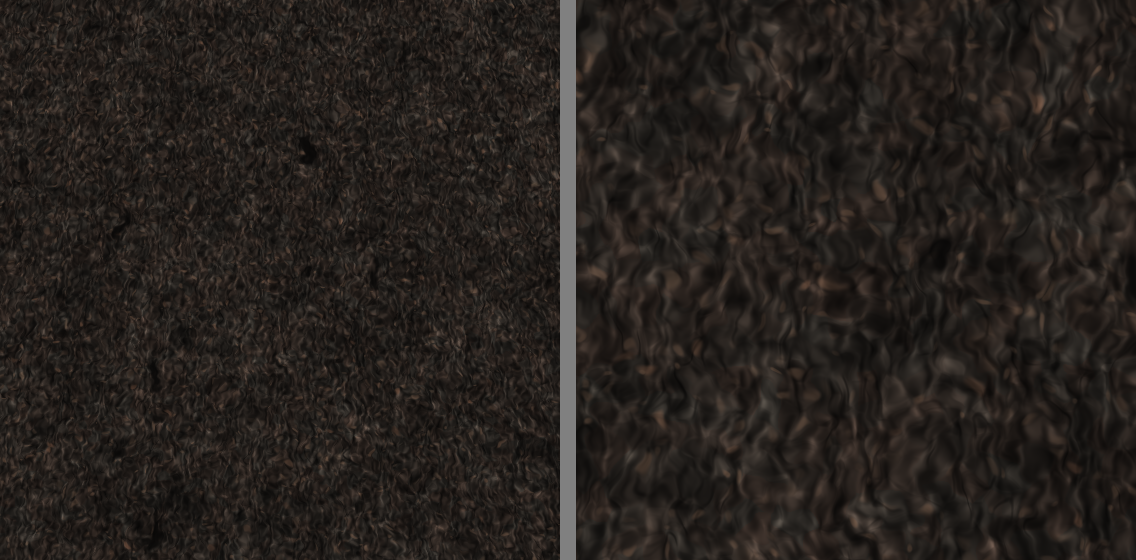
Left, the full canvas; right, a detail of the centre.
Write a Shadertoy shader that draws this texture.

```glsl
// Dark, crumbly soil: cellular crumbs crossed by fine upright wrinkles,
// scattered with soft tan flecks and broken by a few black pits and cracks.
// Tones are summed as exponents, so shadows stay deep and highlights sparse.

#define SOIL_COLOR   vec3(0.134, 0.118, 0.106)
#define FLECK_COLOR  vec3(0.350, 0.270, 0.215)
#define STONE_COLOR  vec3(0.215, 0.180, 0.158)
#define PIT_COLOR    vec3(0.030, 0.027, 0.025)
#define CRUMB_SCALE  62.0
#define WRINKLE_SCALE vec2(150.0, 72.0)
#define WRINKLE_DEPTH 0.95
#define CRUMB_CONTRAST 0.50
#define PIT_STRENGTH 0.85

const float TAU = 6.2831853;

vec2 hash2(vec2 p) {
    vec3 q = fract(p.xyx * vec3(0.1031, 0.1030, 0.0973));
    q += dot(q, q.yzx + 33.33);
    return fract((q.xx + q.yz) * q.zy);
}

float cornerSlope(vec2 cell, vec2 offset) {
    float angle = TAU * hash2(cell).x;
    return dot(vec2(cos(angle), sin(angle)), offset);
}

// Gradient noise, roughly -0.7 to 0.7.
float noise(vec2 p) {
    vec2 i = floor(p), f = fract(p);
    vec2 u = f * f * f * (f * (f * 6.0 - 15.0) + 10.0);
    vec2 e = vec2(1.0, 0.0);
    float low = mix(cornerSlope(i, f), cornerSlope(i + e, f - e), u.x);
    float high = mix(cornerSlope(i + e.yx, f - e.yx), cornerSlope(i + 1.0, f - 1.0), u.x);
    return mix(low, high, u.y);
}

// Cellular crumbs: x = border distance, yz = random values of the crumb.
vec3 crumbs(vec2 p) {
    vec2 cell = floor(p), id = cell;
    float nearest = 9.0, second = 9.0;
    for (int y = -1; y <= 1; y++)
    for (int x = -1; x <= 1; x++) {
        vec2 c = cell + vec2(x, y);
        float d = length(c + hash2(c) - p);
        if (d < nearest) { second = nearest; nearest = d; id = c; }
        else second = min(second, d);
    }
    return vec3(second - nearest, hash2(id + 71.0));
}

// Soft scattered ellipses: x = coverage, y = random hue of the strongest one.
// "turn" limits how far each long axis may lean away from upright.
vec2 scatter(vec2 p, float share, float radius, float turn) {
    vec2 cell = floor(p), best = vec2(0.0);
    for (int y = -1; y <= 1; y++)
    for (int x = -1; x <= 1; x++) {
        vec2 c = cell + vec2(x, y);
        vec2 pick = hash2(c + 17.0), shape = hash2(c + 43.0);
        if (pick.x > share) continue;
        float a = (shape.x - 0.5) * turn;
        vec2 d = mat2(cos(a), sin(a), -sin(a), cos(a)) * (p - c - hash2(c));
        d /= radius * mix(0.6, 1.2, shape.y) * vec2(0.68, 1.1);
        float cover = 1.0 - smoothstep(0.35, 1.15, length(d));
        cover *= mix(0.25, 1.0, pick.y * pick.y);
        if (cover > best.x) best = vec2(cover, fract(pick.y * 7.3 + shape.x));
    }
    return best;
}

void mainImage(out vec4 fragColor, in vec2 fragCoord) {
    vec2 uv = fragCoord / iResolution.y;

    // Features shrink gently towards the top.
    vec2 p = vec2((uv.x - 0.5) * mix(0.88, 1.16, uv.y), uv.y * (0.88 + 0.14 * uv.y)) + 3.0;
    vec2 bend = vec2(noise(p * 22.0), noise(p * 22.0 + 50.0));
    vec2 jitter = vec2(noise(p * 85.0 + 9.0), noise(p * 85.0 + 30.0));
    vec2 q = p + 0.013 * bend + 0.005 * jitter;

    // Broad patches, crumbs and fine wrinkles.
    float patches = 0.32 * noise(p * 7.0) + 0.42 * noise(p * 26.0 + 8.0);
    vec3 crumb = crumbs(q * CRUMB_SCALE);
    vec3 chip = crumbs(q * CRUMB_SCALE * 1.9 + 20.0);
    float grain = (crumb.y - 0.5) * smoothstep(0.0, 0.35, crumb.x)
                + (chip.y - 0.5) * smoothstep(0.0, 0.4, chip.x);
    float wrinkle = noise(q * WRINKLE_SCALE)
                  + 0.5 * noise(q * WRINKLE_SCALE * 1.5 + 14.0);
    float fold = noise(q * WRINKLE_SCALE * 0.55 + 5.0);
    float crease = 1.0 - smoothstep(0.0, 0.13, abs(fold));
    crease *= smoothstep(-0.15, 0.3, noise(p * 45.0 + 12.0));

    float tone = patches + CRUMB_CONTRAST * grain + WRINKLE_DEPTH * wrinkle - 0.38 * crease;
    vec3 tint = mix(vec3(0.96, 1.01, 1.02), vec3(1.07, 0.98, 0.95), crumb.z);

    // Dull stones, then small and tiny bright flecks.
    vec3 color = SOIL_COLOR * tint;
    vec2 stone = scatter(q * 27.0, 0.28, 0.36, TAU);
    color = mix(color, STONE_COLOR, 0.65 * stone.x);
    vec2 fleck = scatter(q * 52.0 + 7.0, 0.23, 0.34, TAU);
    vec2 speck = scatter(q * 88.0 + 31.0, 0.27, 0.38, TAU);
    vec3 warmth = mix(vec3(0.93, 1.0, 1.03), vec3(1.07, 0.96, 0.92), fleck.y);
    color = mix(color, FLECK_COLOR * warmth, 0.72 * fleck.x);
    color = mix(color, FLECK_COLOR * 0.95, 0.65 * speck.x);
    float bright = max(stone.x * 0.4, max(fleck.x, speck.x));
    color *= exp(tone * mix(1.0, 0.5, bright));

    // Upright pits and broken cracks.
    vec2 ragged = p + 0.035 * bend + 0.010 * jitter;
    float pit = scatter(ragged * vec2(13.0, 9.0), 0.15, 0.27, 1.6).x;
    float crack = 1.0 - smoothstep(0.0, 0.045, abs(noise(ragged * vec2(6.0, 4.5) + 2.0)));
    crack *= smoothstep(0.08, 0.35, noise(p * 8.0 + 27.0));
    float hollow = clamp(pit * 1.3 + 0.7 * crack, 0.0, 1.0);
    color = mix(color, PIT_COLOR, PIT_STRENGTH * hollow);

    fragColor = vec4(clamp(color, 0.0, 1.0), 1.0);
}
```
